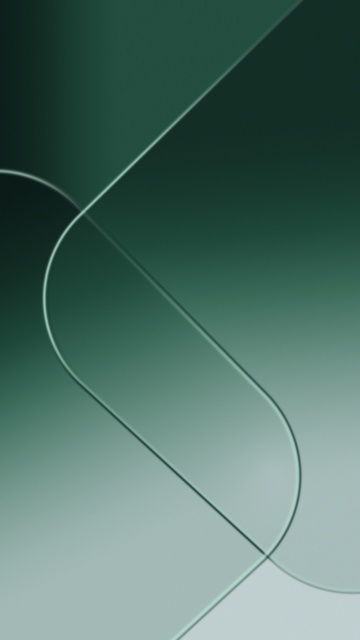
Write a WebGL 1 fragment shader that draws this background.

```glsl
precision highp float;
// Two overlapping panes of green glass with rounded corners, over a vertical
// fade from near black to pale grey. Each pane is a signed distance; each
// overlap zone has its own tone gradient, and edges get a glint and a shade.

uniform vec2 u_resolution;

#define ASPECT 1.7778
#define RADIUS 0.322
#define GLINT_WIDTH 0.0045
#define SHADE_WIDTH 0.0040
#define GLINT_COLOR vec3(0.72, 0.89, 0.82)
#define SHADE_COLOR vec3(0.04, 0.18, 0.14)
#define GRAIN 0.006

float cross2(vec2 a, vec2 b) {
  return a.x * b.y - a.y * b.x;
}

// Rounded pane: a wedge at corner, one arm ending at tip, one arm endless
float paneDistance(vec2 p, vec2 corner, vec2 tip, vec2 ray) {
  vec2 q = p - corner;
  vec2 arm = tip - corner;
  float toArm = length(q - arm * clamp(dot(q, arm) / dot(arm, arm), 0.0, 1.0));
  float toRay = length(q - ray * max(dot(q, ray), 0.0));
  float dist = min(toArm, toRay);
  bool inside = cross2(arm, q) > 0.0 && cross2(q, ray) > 0.0;
  return (inside ? -dist : dist) - RADIUS;
}

// Glass colour for a tone from 0 (dark) to 6 (pale)
vec3 glassColor(float tone) {
  vec3 c = vec3(0.04, 0.10, 0.085);
  c = mix(c, vec3(0.075, 0.18, 0.147), clamp(tone, 0.0, 1.0));
  c = mix(c, vec3(0.12, 0.285, 0.23), clamp(tone - 1.0, 0.0, 1.0));
  c = mix(c, vec3(0.235, 0.42, 0.355), clamp(tone - 2.0, 0.0, 1.0));
  c = mix(c, vec3(0.39, 0.545, 0.495), clamp(tone - 3.0, 0.0, 1.0));
  c = mix(c, vec3(0.56, 0.67, 0.645), clamp(tone - 4.0, 0.0, 1.0));
  return mix(c, vec3(0.75, 0.81, 0.815), clamp(tone - 5.0, 0.0, 1.0));
}

// Soft line centred on an offset from an edge
float rim(float dist, float offset, float width) {
  float k = (dist - offset) / width;
  return exp(-k * k);
}

float hash(vec2 p) {
  return fract(sin(dot(p, vec2(12.99, 78.23))) * 43758.5);
}

void main() {
  vec2 p = gl_FragCoord.xy / u_resolution * vec2(1.0, ASPECT);
  float pixel = ASPECT / u_resolution.y;
  float down = ASPECT - p.y;

  // Panes
  float upper = paneDistance(p, vec2(0.442, 0.949), vec2(0.979, 0.456), vec2(0.717, 0.697));
  float lower = paneDistance(p, vec2(0.509, 0.456), vec2(-0.014, 0.986), vec2(-0.737, -0.676));
  float inUpper = clamp(0.5 - upper / pixel, 0.0, 1.0);
  float inLower = clamp(0.5 - lower / pixel, 0.0, 1.0);

  // Tone of each zone
  float openTone = mix(0.2 + 1.95 * smoothstep(-0.046, 0.347, p.x), 6.0, step(1.1, down));
  float upperTone = 1.0 + 4.5 * smoothstep(0.394, 1.482, down + 0.1 * p.x);
  float lowerTone = 5.4 * smoothstep(0.44, 1.736, down + 0.5 * p.x);
  float bothTone = 0.9 + 4.4 * smoothstep(0.498, 1.759, down + 0.4 * p.x);
  bothTone += 0.4 * exp(-6.0 * length(p - vec2(0.76, 0.47)));
  float tone = mix(mix(openTone, upperTone, inUpper),
                   mix(lowerTone, bothTone, inUpper), inLower);
  vec3 color = glassColor(tone);

  // Edge of the upper pane: bright bend, dark lower side, faint tail
  float glintWidth = max(GLINT_WIDTH, 0.8 * pixel);
  float shadeWidth = max(SHADE_WIDTH, 0.8 * pixel);
  float bend = smoothstep(0.9, 1.1, down);
  float tail = smoothstep(1.53, 1.57, down);
  float glint = mix(mix(0.2, 0.8, smoothstep(0.05, 0.5, down)), 0.3, bend);
  float shade = mix(0.85 * bend, 0.3, tail);
  color = mix(color, SHADE_COLOR, 0.35 * (1.0 - bend) * rim(upper, -0.009, 0.006));
  color = mix(color, SHADE_COLOR, shade * rim(upper, 0.003, shadeWidth));
  color = mix(color, GLINT_COLOR, glint * rim(upper, -0.003, glintWidth));

  // Edge of the lower pane: bright left arc, dim middle, bright right bend
  float leftArc = 1.0 - smoothstep(0.05, 0.28, p.x);
  float rightBend = smoothstep(0.3, 0.8, p.x);
  float foot = smoothstep(1.5, 1.6, down);
  glint = mix(0.12 + 0.55 * leftArc + 0.4 * rightBend, 0.75, foot);
  shade = mix(0.5 * smoothstep(0.2, 0.4, p.x) + 0.2 * rightBend, 0.45, foot);
  color = mix(color, SHADE_COLOR, shade * rim(lower, 0.003, shadeWidth));
  color = mix(color, GLINT_COLOR, glint * rim(lower, -0.005, 1.2 * glintWidth));

  // Fine grain hides banding
  color += GRAIN * (hash(floor(p * 432.0)) - 0.5);
  gl_FragColor = vec4(color, 1.0);
}
```
